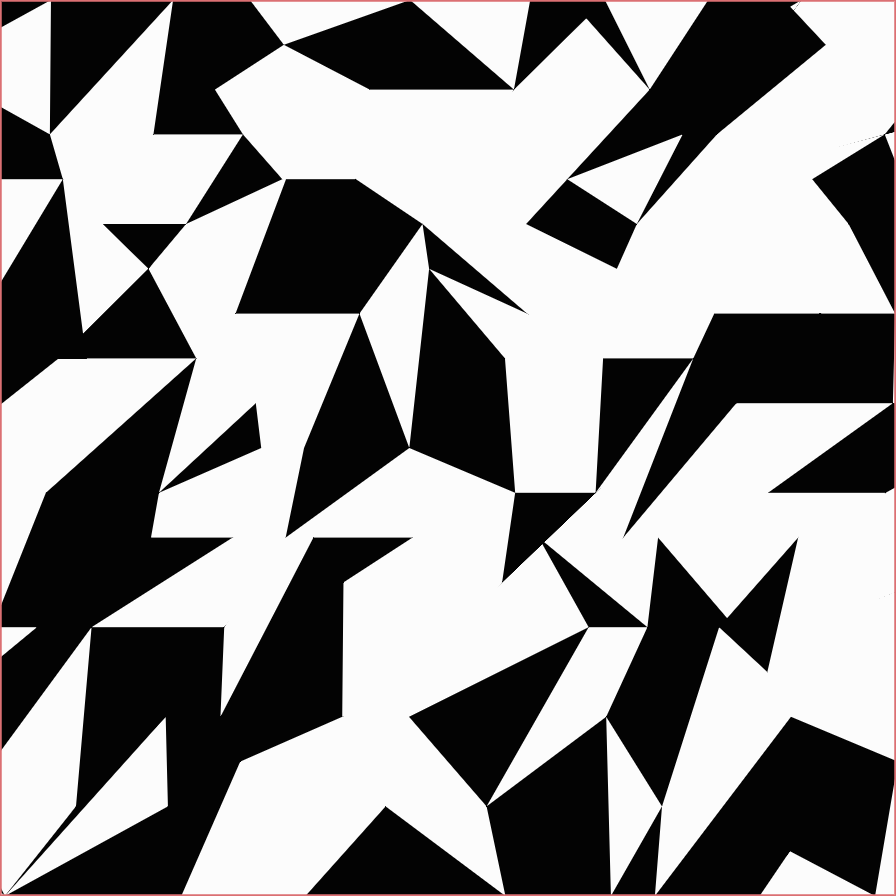
Give the GLSL for this pattern, as a Shadertoy shader.

```glsl
const float GRID = 10.0;   // cells across the canvas
const float SLANT = 0.22;  // sideways lean of the columns

float hash(vec2 p, float seed) {
    vec3 q = fract(vec3(p.xyx + seed * 7.31) * vec3(0.1031, 0.1030, 0.0973));
    q += dot(q, q.yzx + 33.33);
    return fract((q.x + q.y) * q.z);
}

// Scattered grid corner; heights snap to half cells so some edges run level
vec2 corner(vec2 cell) {
    float x = cell.x + 0.95 * hash(cell, 1.0);
    float y = cell.y + 0.5 * floor(3.0 * hash(cell, 2.0));
    return vec2(x + SLANT * y, y);
}

float cross2(vec2 a, vec2 b) {
    return a.x * b.y - a.y * b.x;
}

// Signed distance to the line a-b, positive on its left
float leftOf(vec2 p, vec2 a, vec2 b) {
    return cross2(normalize(b - a), p - a);
}

// Antialiased coverage of a triangle of either winding
float triangle(vec2 p, vec2 a, vec2 b, vec2 c, float pixel) {
    float area = cross2(b - a, c - a);
    if (abs(area) < 0.03) return 0.0;
    float inside = min(leftOf(p, a, b) * sign(area),
                   min(leftOf(p, b, c) * sign(area), leftOf(p, c, a) * sign(area)));
    return clamp(0.5 + inside / pixel, 0.0, 1.0);
}

// Partly stratified random value, keeps the black share steady
float tone(vec2 cell, float seed) {
    return fract(dot(cell, vec2(0.755, 0.570)) + 0.37 * seed + 0.6 * hash(cell, seed));
}

void mainImage(out vec4 fragColor, in vec2 fragCoord) {
    float size = min(iResolution.x, iResolution.y);
    vec2 p = fragCoord / size * GRID;
    float pixel = GRID / size;
    vec2 home = floor(vec2(p.x - SLANT * p.y, p.y));

    // Sum the black triangles of all quads that can reach this point
    float ink = 0.0;
    for (int j = -2; j <= 1; j++) {
        for (int i = -2; i <= 1; i++) {
            vec2 cell = home + vec2(i, j);
            vec2 a = corner(cell);
            vec2 b = corner(cell + vec2(1, 0));
            vec2 c = corner(cell + vec2(1, 1));
            vec2 d = corner(cell + vec2(0, 1));

            // Mostly rising diagonals
            if (hash(cell, 3.0) < 0.3) {
                vec2 first = a;
                a = b; b = c; c = d; d = first;
            }

            // Slow waves gather the black into clumps
            float share = 0.40 + 0.2 * sin(1.7 * cell.x + 0.6 * cell.y) * sin(1.4 * cell.y + 1.0);
            float toneA = tone(cell, 4.0);
            float toneB = hash(cell, 6.0) < 0.35 ? toneA : tone(cell, 5.0);
            if (toneA < share) ink += triangle(p, a, b, c, pixel);
            if (toneB < share) ink += triangle(p, a, c, d, pixel);
        }
    }
    vec3 color = mix(vec3(0.99), vec3(0.01), clamp(ink, 0.0, 1.0));

    // Thin red frame
    vec2 margin = min(fragCoord, iResolution.xy - fragCoord) / size;
    float frame = 0.5 + (1.0 / 512.0 - min(margin.x, margin.y)) * size;
    color = mix(color, vec3(0.86, 0.44, 0.45), clamp(frame, 0.0, 1.0));

    fragColor = vec4(color, 1.0);
}
```
